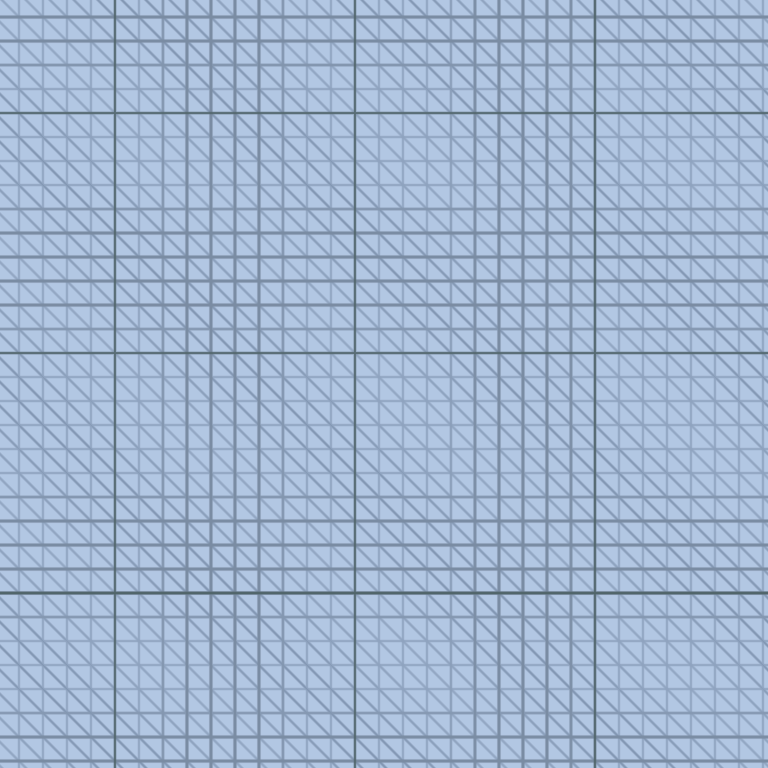
Give the GLSL for this pattern, as a WebGL 2 fragment shader.

```glsl
#version 300 es
precision highp float;

uniform vec2 u_resolution;
out vec4 outColor;

const float TAU = 6.2831853;

// Layout, in cells
const float CELLS = 32.0;
const vec2 GRID_OFFSET = vec2(0.79, 0.29);
const float MAJOR_STEP = 10.0;
const vec2 FIRST_MAJOR = vec2(4.0, 7.0);

// Line sizes, as fractions of the canvas
const float THIN_HALF = 0.0013;
const float HEAVY_HALF = 0.0021;
const float DIAGONAL_HALF = 0.0016;
const float MAJOR_HALF = 0.0013;
const float SOFTNESS = 0.0014;

// Bands where the fine lines grow heavier
const vec3 BANDS_X = vec3(0.29, 0.68, 0.68);
const vec3 BANDS_Y = vec3(0.99, 0.276, 0.651);
const float BAND_INNER = 0.045;
const float BAND_OUTER = 0.115;

// Slow variation between diagonals
const float DIAGONAL_BEATS = 3.0;
const float DIAGONAL_PHASE = 0.08;
const float DIAGONAL_FADE = 0.35;

const vec3 PAPER = vec3(0.70, 0.78, 0.89);
const vec3 THIN_INK = vec3(0.56, 0.64, 0.75);
const vec3 HEAVY_INK = vec3(0.48, 0.55, 0.64);
const vec3 DIAGONAL_INK = vec3(0.51, 0.59, 0.70);
const vec3 MAJOR_INK = vec3(0.31, 0.39, 0.41);

// Soft-edged coverage, never sharper than the pixel grid
float stroke(float dist, float halfWidth) {
    float soft = max(SOFTNESS, 0.7 / min(u_resolution.x, u_resolution.y));
    return 1.0 - smoothstep(halfWidth - soft, halfWidth + soft, dist);
}

// Distance to the nearest whole number
float nearestLine(float t) {
    return abs(t - floor(t + 0.5));
}

// Weight of a line inside the wrapped bands
float bandWeight(float position, vec3 centers) {
    vec3 d = abs(fract(position - centers + 0.5) - 0.5);
    float nearest = min(d.x, min(d.y, d.z));
    return 1.0 - smoothstep(BAND_INNER, BAND_OUTER, nearest);
}

vec3 drawFineLine(vec3 color, float dist, float weight) {
    float coverage = stroke(dist, mix(THIN_HALF, HEAVY_HALF, weight));
    return mix(color, min(color, mix(THIN_INK, HEAVY_INK, weight)), coverage);
}

float majorLine(float index, float first, float dist, float weight) {
    float slot = mod(mod(index, CELLS) - first, MAJOR_STEP);
    float isMajor = 1.0 - step(0.5, min(slot, MAJOR_STEP - slot));
    return isMajor * stroke(dist, MAJOR_HALF + 0.0004 * weight);
}

void main() {
    vec2 uv = gl_FragCoord.xy / u_resolution;
    vec2 cell = uv * CELLS - GRID_OFFSET;
    vec2 index = floor(cell + 0.5);
    vec2 dist = abs(cell - index) / CELLS;
    vec2 linePos = (index + GRID_OFFSET) / CELLS;
    vec3 color = PAPER;

    // Falling diagonals through the grid crossings
    float diagonal = cell.x + cell.y;
    float diagonalPos = floor(diagonal + 0.5) / CELLS;
    float beat = 0.5 + 0.5 * cos(TAU * (DIAGONAL_BEATS * diagonalPos + DIAGONAL_PHASE));
    float diagonalDist = nearestLine(diagonal) / (CELLS * sqrt(2.0));
    float diagonalInk = stroke(diagonalDist, DIAGONAL_HALF) * (1.0 - DIAGONAL_FADE * beat);
    color = mix(color, DIAGONAL_INK, diagonalInk);

    // Fine grid
    float weightX = bandWeight(linePos.x, BANDS_X);
    float weightY = bandWeight(linePos.y, BANDS_Y);
    color = drawFineLine(color, dist.x, weightX);
    color = drawFineLine(color, dist.y, weightY);

    // Major grid
    float major = max(majorLine(index.x, FIRST_MAJOR.x, dist.x, weightX),
                      majorLine(index.y, FIRST_MAJOR.y, dist.y, weightY));
    color = mix(color, MAJOR_INK, major);

    outColor = vec4(color, 1.0);
}
```
